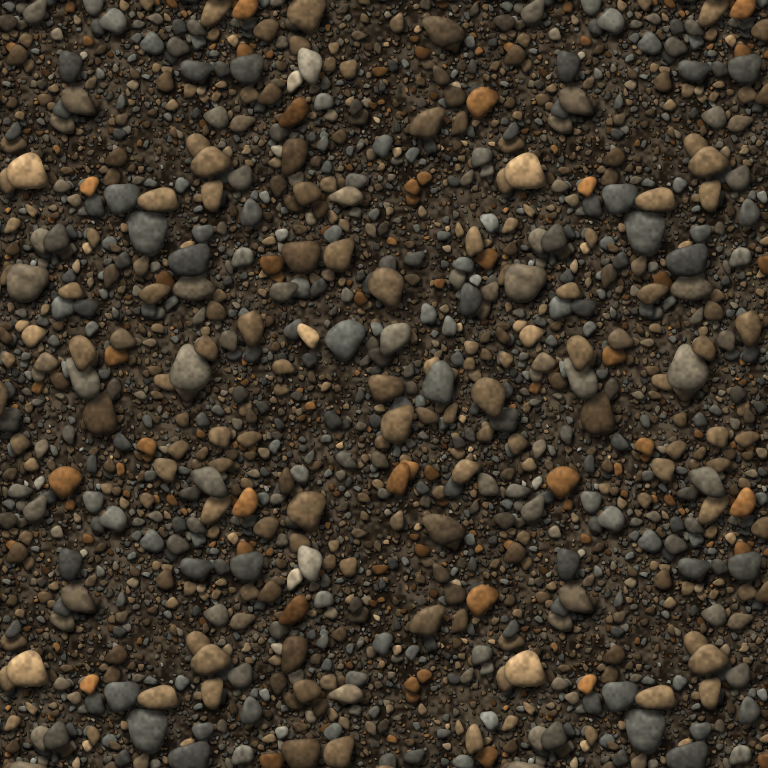
This texture is drawn by a WebGL 2 fragment shader. Its source:

```glsl
#version 300 es
precision highp float;
// Pebbly soil: a seamless tile of dark earth strewn with rounded stones.
// Grids of jittered, domed ellipses are laid from fine grit up to large
// pebbles; each stone casts a soft shadow and has its own shape and colour.

#define REPEATS 1.543        // tiles across the canvas
#define LAYERS 5             // stone sizes, finest first
#define FINEST_CELLS 88.0    // cells per tile in the finest layer
#define LAYER_RATIO 0.6      // cell count ratio between layers
#define DENSITY 0.66         // share of filled cells
#define SHADOW 0.62          // darkness of cast shadows
#define SOIL_DARK vec3(0.11, 0.085, 0.06)
#define SOIL_LIGHT vec3(0.34, 0.295, 0.235)
#define STONE_DARK vec3(0.29, 0.26, 0.215)
#define STONE_LIGHT vec3(0.54, 0.50, 0.42)
#define LIGHT_DIR vec3(-0.25, 0.60, 0.76)

uniform vec2 u_resolution;
out vec4 fragColor;

vec3 hash3(vec3 p) {
  p = fract(p * vec3(0.1031, 0.1030, 0.0973));
  p += dot(p, p.yxz + 33.33);
  return fract((p.xxy + p.yxx) * p.zyx);
}

// Value noise that wraps once per tile
float noise(vec2 tile, float cells, float seed) {
  vec2 p = tile * cells, i = floor(p), f = fract(p);
  f = f * f * (3.0 - 2.0 * f);
  vec2 a = mod(i, cells), b = mod(i + 1.0, cells);
  return mix(mix(hash3(vec3(a, seed)).x, hash3(vec3(b.x, a.y, seed)).x, f.x),
             mix(hash3(vec3(a.x, b.y, seed)).x, hash3(vec3(b, seed)).x, f.x), f.y);
}

// Distance from the centre of a lumpy unit disc, 1 at its rim
float lumpyRadius(vec2 q, vec3 rnd) {
  float a = atan(q.y, q.x + 1e-5);
  return length(q) * (1.0 + 0.09 * cos(3.0 * a + 6.28 * rnd.x)
                          + 0.05 * cos(4.0 * a + 6.28 * rnd.y));
}

vec3 stoneColour(vec3 rnd, float grain) {
  vec3 c = mix(STONE_DARK, STONE_LIGHT, rnd.x);
  vec3 tint = mix(vec3(0.92, 0.99, 1.07), vec3(1.10, 0.98, 0.84), smoothstep(0.1, 0.7, rnd.y));
  tint = mix(tint, vec3(1.22, 0.93, 0.64), step(0.93, rnd.y));  // rusty few
  float pale = step(0.93, rnd.z);
  return c * tint * (1.0 + 0.45 * pale) * mix(0.72, 1.26, grain);
}

// Composite one layer of stones over the ground colour
vec3 layStones(vec3 ground, vec2 tile, float cells, float size, float seed, float grain, float pixel) {
  vec2 p = tile * cells, home = floor(p);
  for (int j = -1; j <= 1; j++)
  for (int i = -1; i <= 1; i++) {
    vec2 cell = home + vec2(i, j), id = mod(cell, cells);
    vec3 place = hash3(vec3(id, seed + 11.0));
    float clump = noise((id + 0.5) / cells, 6.0, 71.0);
    if (place.z > DENSITY * mix(1.0, 0.72, size) * mix(0.55, 1.35, clump)) continue;

    vec3 form = hash3(vec3(id, seed + 37.0));
    vec3 look = hash3(vec3(id, seed + 59.0));
    float angle = (form.x - 0.5) * 3.14;
    mat2 turn = mat2(cos(angle), sin(angle), -sin(angle), cos(angle));
    float reach = mix(0.30, 0.52, form.y);
    vec2 axes = reach * vec2(1.0, mix(0.55, 0.92, form.z));
    vec2 offset = p - cell - 0.5 - (place.xy - 0.5) * 0.7;

    // Soft shadow, down and to the right
    vec2 shifted = (offset - vec2(0.06, -0.12)) * turn / axes;
    ground *= 1.0 - SHADOW * (1.0 - smoothstep(0.75, 1.35, length(shifted)));

    // Flat-topped dome lit from above
    vec2 q = offset * turn / axes;
    float r = lumpyRadius(q, look);
    float rise = min(r * r, 1.0);
    vec2 slope = turn * (q / axes);
    vec3 normal = vec3(rise * slope / max(length(slope), 1e-4), sqrt(1.0 - rise * rise));
    float diffuse = max(dot(normal, LIGHT_DIR), 0.0);
    vec3 stone = stoneColour(look, grain) * (0.28 + 0.84 * diffuse);
    stone *= mix(0.76, 1.0, size);
    stone += 0.07 * size * pow(diffuse, 14.0);

    float edge = pixel * cells / axes.y;
    ground = mix(ground, stone, 1.0 - smoothstep(1.0 - edge, 1.0 + 0.5 * edge, r));
  }
  return ground;
}

void main() {
  vec2 uv = gl_FragCoord.xy / u_resolution;
  vec2 tile = fract(uv * REPEATS);
  float pixel = REPEATS / min(u_resolution.x, u_resolution.y);

  // Crumbly earth
  float coarse = noise(tile, 44.0, 3.0), fine = noise(tile, 128.0, 5.0);
  float patches = noise(tile, 9.0, 7.0);
  float crumbs = 0.35 * coarse + 0.45 * fine + 0.2 * patches;
  vec3 colour = mix(SOIL_DARK, SOIL_LIGHT, smoothstep(0.18, 0.85, crumbs));

  // Grit first, large pebbles last
  float grain = 0.5 * noise(tile, 70.0, 13.0) + 0.5 * noise(tile, 150.0, 17.0);
  for (int k = 0; k < LAYERS; k++) {
    float cells = floor(FINEST_CELLS * pow(LAYER_RATIO, float(k)));
    float size = float(k) / float(LAYERS - 1);
    colour = layStones(colour, tile, cells, size, float(k) * 83.0, grain, pixel);
  }
  fragColor = vec4(clamp(colour, 0.0, 1.0), 1.0);
}
```
